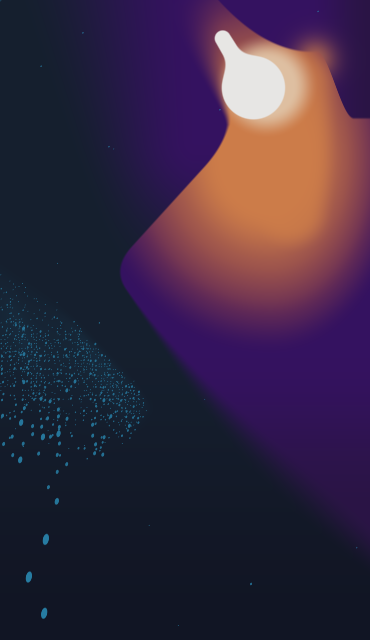
This background is drawn by a WebGL 2 fragment shader. Its source:

```glsl
#version 300 es
precision highp float;

uniform vec2 u_resolution;
out vec4 outColor;

const vec3 NIGHT = vec3(0.082, 0.122, 0.180);
const vec3 ABYSS = vec3(0.067, 0.082, 0.140);
const vec3 VIOLET = vec3(0.205, 0.070, 0.375);
const vec3 DUSK = vec3(0.165, 0.080, 0.270);
const vec3 PLUM = vec3(0.410, 0.180, 0.330);
const vec3 RUST = vec3(0.590, 0.310, 0.300);
const vec3 AMBER = vec3(0.800, 0.485, 0.285);
const vec3 CREAM = vec3(0.880, 0.780, 0.670);
const vec3 WHITE = vec3(0.905, 0.900, 0.895);
const vec3 TEAL = vec3(0.160, 0.530, 0.690);

float smoothMin(float a, float b, float k) {
  float h = max(k - abs(a - b), 0.0) / k;
  return min(a, b) - h * h * k * 0.25;
}

float smoothMax(float a, float b, float k) {
  return -smoothMin(-a, -b, k);
}

float fadeOut(float start, float end, float v) {
  return 1.0 - smoothstep(start, end, v);
}

float bell(float v, float width) {
  return exp(-v * v / (width * width));
}

// Capsule whose radius changes from r1 to r2
float taper(vec2 p, vec2 a, vec2 b, float r1, float r2) {
  vec2 ab = b - a;
  float h = clamp(dot(p - a, ab) / dot(ab, ab), 0.0, 1.0);
  return length(p - a - ab * h) - mix(r1, r2, h);
}

vec3 hash3(vec2 cell) {
  vec3 q = fract(cell.xyx * vec3(0.1031, 0.1030, 0.0973));
  q += dot(q, q.yxz + 33.33);
  return fract((q.xxy + q.yzz) * q.zyx);
}

// Signed horizontal offset from the left fold of the veil
float leftFold(vec2 p) {
  float upper = 26.0 - 0.91 * (p.y - 32.6);
  upper = smoothMin(upper, 35.9 - 0.3 * max(19.5 - p.y, 0.0), 4.0);
  float t = p.y - 44.9;
  float lower = 19.5 + 0.68 * t + 0.0061 * t * t;
  return p.x - smoothMax(upper, lower, 5.2);
}

// Signed vertical offset from the upper rim of the veil
float upperRim(vec2 p) {
  float arc = (48.8 - min(p.x, 48.8)) / 14.7;
  return p.y - 8.1 * (1.0 - arc * arc) - 10.4 * smoothstep(49.5, 55.3, p.x);
}

// Warm ramp cooling to violet with distance from its core
vec3 veilColor(vec2 p) {
  vec2 q = p - vec2(42.3, 24.7);
  float cool = length(q / vec2(q.x < 0.0 ? 26.0 : 19.5, 28.0));
  vec3 c = mix(AMBER, RUST, smoothstep(0.3, 0.7, cool));
  c = mix(c, PLUM, smoothstep(0.6, 0.9, cool));
  c = mix(c, VIOLET, smoothstep(0.78, 1.1, cool));
  c = mix(c, DUSK, smoothstep(55.0, 80.0, p.y));
  float tongue = taper(p, vec2(45.0, 13.0), vec2(45.8, 33.2), 5.5, 3.6);
  return mix(c, AMBER, 0.75 * fadeOut(-1.5, 3.0, tongue));
}

// Density of the speckled sheet, with two bright creases
float sheetDensity(vec2 p) {
  float top = p.y - 40.4 - 0.6 * p.x - 0.0138 * p.x * p.x;
  float side = 11.8 + 13.0 * fadeOut(63.0, 78.0, p.y) - p.x;
  float crease = bell(p.x - 0.32 * (p.y - 41.7), 1.6)
               + bell(p.x - 9.8 - 0.55 * (p.y - 46.9), 1.8);
  return smoothstep(0.0, 2.5, top) * smoothstep(0.0, 3.0, side) * (0.65 + 0.5 * crease);
}

// Dots in layers that grow coarser and rarer downwards
float speckles(vec2 p, float pixel) {
  float total = 0.0;
  float size = 0.46;
  for (int i = 0; i < 6; i++) {
    float layer = float(i);
    vec2 cell = floor(p / size);
    vec3 rnd = hash3(cell + 71.0 * layer);
    vec2 center = (cell + 0.5) * size;
    float band = bell(center.y - 0.4 * center.x - 52.7 - 1.24 * layer * layer, 7.0);
    float chance = sheetDensity(center) * band * mix(0.6, 0.28, layer / 5.0);
    vec2 q = p - center - (rnd.xy - 0.5) * size * 0.45;
    q.x += 0.15 * q.y;
    float d = length(q * vec2(1.0, mix(0.95, 0.55, layer / 5.0))) - size * 0.16;
    total = max(total, fadeOut(-0.5 * pixel, 0.5 * pixel, d) * step(rnd.z, chance)
                       * mix(0.6, 0.9, layer / 5.0));
    size *= 1.45;
  }
  return total;
}

void main() {
  // Hundredths of the canvas height, measured down from the top left
  vec2 p = vec2(gl_FragCoord.x, u_resolution.y - gl_FragCoord.y) * 100.0 / u_resolution.y;
  float pixel = 100.0 / u_resolution.y;

  // Night backdrop and violet haze
  vec3 color = mix(NIGHT, ABYSS, smoothstep(50.0, 100.0, p.y));
  float reach = mix(28.6, 13.0, clamp(p.y / 43.0, 0.0, 1.0));
  float haze = fadeOut(0.0, 1.0, (30.6 - p.x) / reach) * fadeOut(22.0, 46.0, p.y);
  color = mix(color, mix(VIOLET, DUSK, smoothstep(48.0, 58.0, p.x)), haze);

  // Speckled sheet
  float mist = sheetDensity(p) * bell(p.y - 0.4 * p.x - 51.0, 7.0);
  color = mix(color, TEAL, 0.09 * mist);
  color = mix(color, TEAL, speckles(p, pixel));

  // Glow behind the rim, then the folded veil
  color = mix(color, AMBER, 0.75 * bell(length(p - vec2(49.2, 9.3)), 3.2));
  float blur = 0.25 + 4.0 * fadeOut(3.0, 22.0, p.y) + 5.0 * smoothstep(44.0, 80.0, p.y);
  float veil = smoothstep(-blur, blur, leftFold(p)) * smoothstep(-0.25, 0.25, upperRim(p));
  color = mix(color, veilColor(p), veil);

  // Halo and white lamp with its small neck
  float halo = fadeOut(4.2, 8.3, length(p - vec2(41.6, 13.4)));
  color = mix(color, CREAM, 0.9 * halo * veil);
  float bulb = length(p - vec2(39.6, 13.7)) - 4.95;
  float neck = taper(p, vec2(34.8, 6.0), vec2(37.8, 11.0), 1.25, 1.4);
  color = mix(color, WHITE, fadeOut(-0.15, 0.15, smoothMin(bulb, neck, 2.2)));

  outColor = vec4(color, 1.0);
}
```
